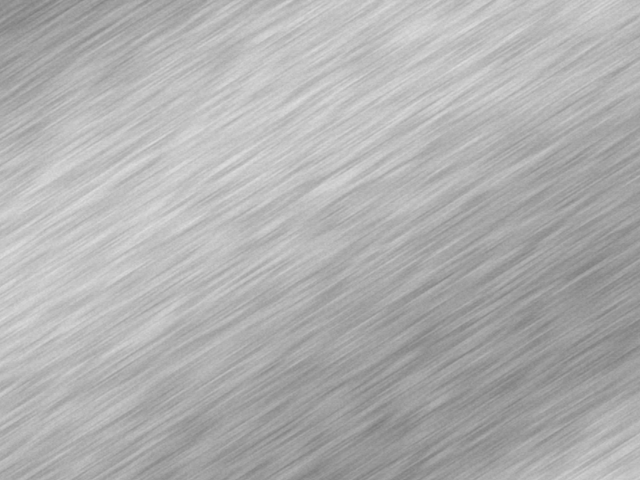
Give the GLSL for this texture, as a Shadertoy shader.

```glsl
// Brushed grey metal: diagonal hairline streaks over a soft banded sheen.

const float BRUSH_ANGLE = 0.56;
const float SHADOW = 0.585;
const float HIGHLIGHT = 0.775;

float hash(vec2 cell) {
    return fract(sin(dot(cell, vec2(127.1, 311.7))) * 43758.5453);
}

// One row of smooth noise, shifted at random so that rows do not line up
float rowNoise(float x, float row, float seed) {
    x += 17.0 * hash(vec2(row, seed + 5.3));
    float cell = floor(x);
    float a = hash(vec2(cell, row + seed));
    float b = hash(vec2(cell + 1.0, row + seed));
    return mix(a, b, smoothstep(0.0, 1.0, x - cell));
}

// Streaks of the given length and width, centred on zero
float streaks(vec2 p, vec2 size, float seed) {
    vec2 q = p / size;
    float row = floor(q.y);
    float lower = rowNoise(q.x, row, seed);
    float upper = rowNoise(q.x, row + 1.0, seed);
    return mix(lower, upper, smoothstep(0.0, 1.0, q.y - row)) - 0.5;
}

// Broad light and dark bands across the brushing direction
float sheen(float across) {
    float tone = mix(SHADOW, HIGHLIGHT, smoothstep(-0.38, 0.35, across));
    tone -= 0.21 * smoothstep(0.42, 0.88, across);
    tone += 0.18 * (1.0 - smoothstep(-0.70, -0.43, across));
    return tone;
}

vec2 rotate(vec2 p, float angle) {
    float c = cos(angle);
    float s = sin(angle);
    return vec2(c * p.x + s * p.y, c * p.y - s * p.x);
}

void mainImage(out vec4 fragColor, in vec2 fragCoord) {
    vec2 uv = fragCoord / iResolution.y;
    vec2 p = rotate(uv, BRUSH_ANGLE);

    float tone = sheen(p.y);

    // Brush marks from broad to hairline
    tone += 0.040 * streaks(p, vec2(0.110, 0.0200), 11.0);
    tone += 0.095 * streaks(p, vec2(0.085, 0.0075), 37.0);
    tone += 0.090 * streaks(p, vec2(0.060, 0.0038), 73.0);

    // Fine grain
    tone += 0.045 * streaks(uv, vec2(0.0035, 0.0030), 91.0);

    fragColor = vec4(vec3(clamp(tone, 0.0, 1.0)), 1.0);
}
```
